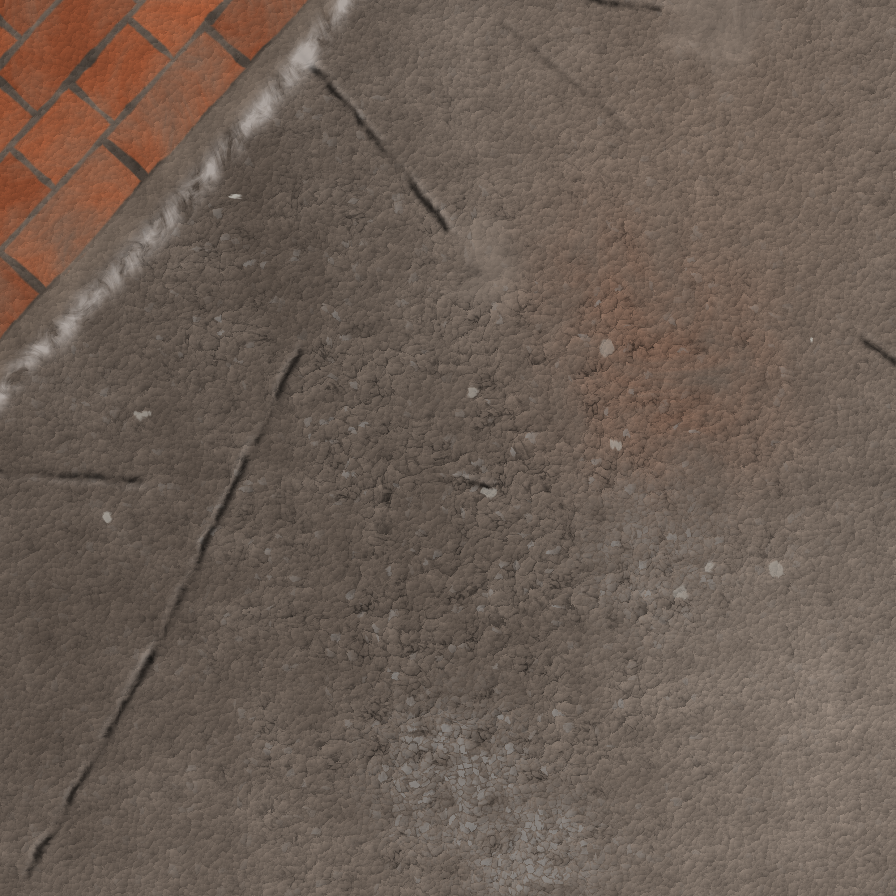
This texture is drawn by a Shadertoy shader. Its source:

```glsl
const vec3 SOIL_DARK = vec3(.31, .27, .24), SOIL_PALE = vec3(.515, .465, .425);
const vec3 RUST = vec3(.47, .345, .28), WARM_DUST = vec3(.48, .41, .36);
const vec3 CHALK = vec3(.56, .55, .54), LIME = vec3(.7, .67, .65);
const vec3 MORTAR = vec3(.41, .36, .32), PEBBLE = vec3(.74, .73, .7);
const vec3 BRICK_DEEP = vec3(.52, .28, .18), BRICK_BRIGHT = vec3(.66, .37, .24);
const vec2 WALL_FOOT = vec2(0, .564), WALL_ALONG = vec2(.673, .74), LIGHT = vec2(-.6, .8);
const float WALL_START = .035, COURSE = .07, JOINT = .004;
const float GRIT = .2, GROOVE_WIDTH = .004, GROOVE_DEPTH = .5;

// Groove ends
const vec4 GROOVES[8] = vec4[8](
    vec4(.332, .948, .501, .746), vec4(.169, .264, .336, .609),
    vec4(.03, .02, .169, .264), vec4(.156, .463, -.02, .477),
    vec4(.961, .622, 1.02, .58), vec4(.65, 1.003, .735, .99),
    vec4(.515, .463, .545, .457), vec4(.56, .974, .7, .857));

// Pebble centre and radius
const vec3 PEBBLES[11] = vec3[11](
    vec3(.525, .564, .008), vec3(.677, .612, .011), vec3(.901, .622, .004),
    vec3(.126, .426, .006), vec3(.262, .781, .004), vec3(.159, .535, .007),
    vec3(.76, .34, .01), vec3(.794, .367, .009), vec3(.87, .364, .009),
    vec3(.69, .505, .007), vec3(.548, .45, .007));

vec2 hash2(vec2 p) {
    vec3 q = fract(p.xyx * vec3(.1031, .103, .0973));
    q += dot(q, q.yzx + 33.33);
    return fract((q.xx + q.yz) * q.zy);
}

// Cellular noise: border distance, id, lit slope
vec3 cells(vec2 p) {
    vec2 nearest = vec2(0);
    float f1 = 9., f2 = 9., id = 0.;
    for (int k = 0; k < 9; k++) {
        vec2 cell = floor(p) + vec2(k % 3 - 1, k / 3 - 1), h = hash2(cell);
        vec2 away = p - cell - h;
        float d = length(away);
        f2 = min(f2, max(d, f1));
        if (d < f1) { f1 = d; nearest = away; id = fract(h.x * 7. + h.y * 13.); }
    }
    return vec3(f2 - f1, id, dot(nearest, LIGHT));
}

float layeredSines(vec2 p) {
    float sum = 0., amp = .5;
    for (int i = 0; i < 6; i++) {
        p = mat2(.8, .6, -.6, .8) * p * 1.75 + 1.7;
        p += .7 * sin(p.yx * .9);
        sum += amp * sin(p.x) * sin(p.y);
        amp *= .68;
    }
    return sum;
}

float stain(vec2 p, float x, float y, float radius) {
    vec2 q = (p - vec2(x, y)) / radius;
    return exp(-dot(q, q));
}

// Dark slot with a pale lip on its left side
vec3 groove(vec3 col, vec2 p, vec4 ends, float depth) {
    vec2 ab = ends.zw - ends.xy, q = p - ends.xy;
    float side = (ab.x * q.y - ab.y * q.x) / (length(ab) * GROOVE_WIDTH) - 1.8;
    q -= ab * clamp(dot(q, ab) / dot(ab, ab), 0., 1.);
    float d2 = dot(q, q) / (GROOVE_WIDTH * GROOVE_WIDTH);
    return col * (1. - depth * exp(-d2)) + .16 * depth * exp(-side * side - .1 * d2);
}

// Long bricks and headers in alternate courses
vec3 brickwork(vec2 wall, float mottle, float blur) {
    float row = floor(wall.y / COURSE);
    bool headers = mod(row, 2.) > .5;
    float len = headers ? .098 : .17;
    float along = (wall.x - (headers ? .208 : .285 - .015 * row)) / len;
    vec2 local = vec2(fract(along) * len, mod(wall.y, COURSE));
    vec2 gap = min(local, vec2(len, COURSE) - local);
    float face = smoothstep(-blur, blur, min(gap.x, gap.y) + .003 * mottle - JOINT);
    float tone = hash2(vec2(floor(along) + 20., row + 5.)).x + .5 * mottle;
    vec3 brick = mix(BRICK_DEEP, BRICK_BRIGHT, clamp(tone, 0., 1.));
    float soot = (row < .5 ? .4 : .1) + .4 * mottle;
    brick = mix(brick, MORTAR, clamp(soot, 0., .8));
    return mix(MORTAR * (.9 + .3 * mottle), brick, face);
}

void mainImage(out vec4 fragColor, in vec2 fragCoord) {
    vec2 p = fragCoord / iResolution.xy;
    float blur = 1.5 / iResolution.y;
    float mottle = layeredSines(p * 17. + 4.), speckle = layeredSines(p * 43.);
    vec2 warped = p + .006 * vec2(mottle + speckle, layeredSines(p * 37. + 9.));
    vec3 stones = cells(warped * 64.), grit = cells(warped * 120. + 7.), dust = cells(p * 210.);
    float grain = .7 * grit.z + .5 * dust.z + .35 * (dust.y - .5) + .3 * speckle;

    // Light and dark ground
    float tone = .38 + .24 * p.x + .14 * layeredSines(p * 3.) + .12 * mottle;
    tone += .26 * stain(p, .87, .18, .19) + .1 * stain(p, .25, .08, .22);
    tone -= .18 * stain(p, .24, .72, .18) + .2 * stain(p, .03, .24, .17) + .16 * stain(p, .46, .36, .18);
    vec3 col = mix(SOIL_DARK, SOIL_PALE, clamp(tone, 0., 1.));
    col = mix(col, WARM_DUST, .6 * stain(p, .82, .82, .24));
    float rust = stain(p, .75, .58, .12) + .5 * stain(p, .66, .71, .07);
    col = mix(col, RUST, clamp(rust * (.55 + .5 * mottle), 0., .7));

    // Pebbly crust with broken cracks, chalk flecks
    float crust = stain(p, .58, .5, .27) + stain(p, .5, .18, .2) + .5 * stain(p, .25, .7, .2);
    crust = clamp(.2 + crust * (.6 + 1.1 * mottle), .1, 1.);
    float crack = (1. - smoothstep(0., .28, stones.x)) * smoothstep(-.1, .5, speckle - stones.z);
    float pit = smoothstep(.15, .7, -speckle) * (1. - smoothstep(0., .35, grit.x));
    col *= 1. + GRIT * grain + crust * (.14 * stones.z - .22 * crack - .35 * pit);
    float chalk = stain(p, .5, .14, .075) + stain(p, .6, .04, .07) + .5 * stain(p, .73, .38, .08);
    chalk += .5 * crust * step(.93, grit.y);
    chalk *= (.25 + .7 * grit.y) * smoothstep(.03, .3, grit.x) * (.8 + speckle);
    col = mix(col, CHALK, clamp(chalk, 0., .75));

    // Cement smears
    float cement = stain(warped, .545, .705, .042) + stain(warped, .81, .975, .06);
    col = mix(col, SOIL_PALE * (1. + .2 * speckle), .5 * smoothstep(.1, .9, cement + .4 * mottle));

    for (int i = 0; i < 8; i++) {
        float depth = GROOVE_DEPTH * (i > 6 ? .3 : 1.) * clamp(.8 + mottle + speckle, .2, 1.2);
        col = groove(col, mix(p, warped, .5), GROOVES[i], depth);
    }
    for (int i = 0; i < 11; i++) {
        float r = PEBBLES[i].z;
        float d = length(warped - PEBBLES[i].xy) - r * (.75 + .4 * mottle);
        col = mix(col, PEBBLE, (.1 + .003 / r) * (1. - smoothstep(-blur, blur, d)));
    }

    // Wall foot: mortar strip, bricks, lime line
    vec2 q = p - WALL_FOOT;
    vec2 wall = vec2(dot(q, WALL_ALONG), dot(q, vec2(-WALL_ALONG.y, WALL_ALONG.x)));
    float edge = wall.y + .004 * mottle, shade = 1. + .15 * grain;
    col = mix(col, MORTAR * (1.05 + .15 * mottle) * shade, smoothstep(0., .014, edge));
    vec3 bricks = brickwork(wall - vec2(0, WALL_START), mottle, blur) * shade;
    col = mix(col, bricks, smoothstep(-blur, blur, edge - WALL_START));
    float off = (edge + .01 * sin(wall.x * 6.5)) / .013;
    float lime = exp(-off * off) * (.6 + .5 * mottle + .7 * speckle);
    fragColor = vec4(mix(col, LIME, clamp(lime, 0., .9)), 1);
}
```
